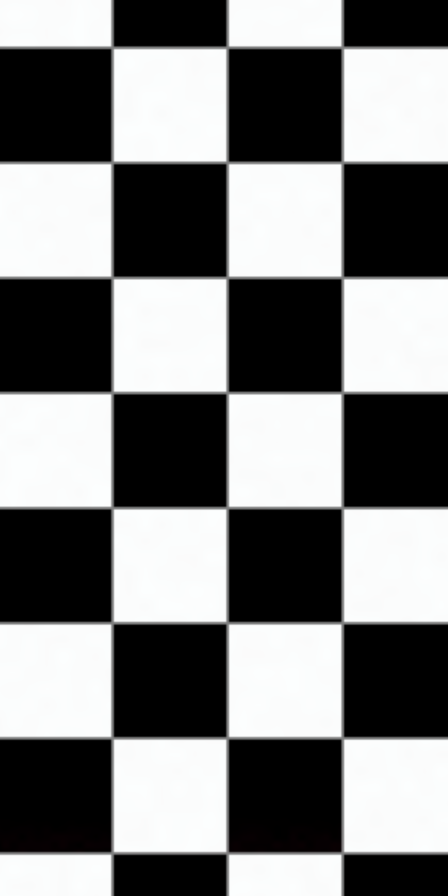
Reproduce this pattern procedurally as a Shadertoy shader.

```glsl
#define CELL 0.2569              // square side, in canvas widths
#define OFFSET vec2(0.022, 0.63) // grid shift, in squares
#define SOFTNESS 0.023           // half width of the blurred edge, in squares
#define LIGHT vec3(0.985, 0.99, 0.99)
#define DARK vec3(0.0)
#define MOTTLE 0.012             // strength of the faint stains on light squares
#define MOTTLE_SCALE 7.0
#define WARM_TINT vec3(0.035, 0.0, 0.01)

float hash(vec2 p) {
    return fract(sin(dot(p, vec2(127.1, 311.7))) * 43758.5453);
}

float valueNoise(vec2 p) {
    vec2 i = floor(p), f = fract(p);
    f = f * f * (3.0 - 2.0 * f);
    return mix(mix(hash(i), hash(i + vec2(1, 0)), f.x),
               mix(hash(i + vec2(0, 1)), hash(i + vec2(1, 1)), f.x), f.y);
}

// Alternates between -1 and 1 per square, passing softly through 0 at each edge
vec2 softSquareWave(vec2 p, float halfWidth) {
    vec2 edgeDistance = 0.5 - abs(fract(p) - 0.5);
    vec2 direction = 1.0 - 2.0 * mod(floor(p), 2.0);
    return direction * smoothstep(0.0, halfWidth, edgeDistance);
}

void mainImage(out vec4 fragColor, in vec2 fragCoord) {
    vec2 grid = fragCoord / (iResolution.x * CELL) + OFFSET;
    float pixel = 1.0 / (iResolution.x * CELL);

    // Checkerboard: the product of both waves leaves grey seams and corners
    vec2 wave = softSquareWave(grid, max(SOFTNESS, pixel));
    float lightness = 0.5 + 0.5 * wave.x * wave.y;

    // Faint stains on the light squares
    float stain = valueNoise(grid * MOTTLE_SCALE) - 0.5;
    vec3 light = LIGHT + MOTTLE * stain * vec3(0.6, 1.0, 1.0);

    // Slight warm cast along the foot of the lowest full row
    float foot = smoothstep(0.98, 1.02, grid.y) * (1.0 - smoothstep(1.05, 1.35, grid.y));
    vec3 dark = DARK + WARM_TINT * foot * valueNoise(grid * MOTTLE_SCALE * 2.0);

    fragColor = vec4(clamp(mix(dark, light, lightness), 0.0, 1.0), 1.0);
}
```
